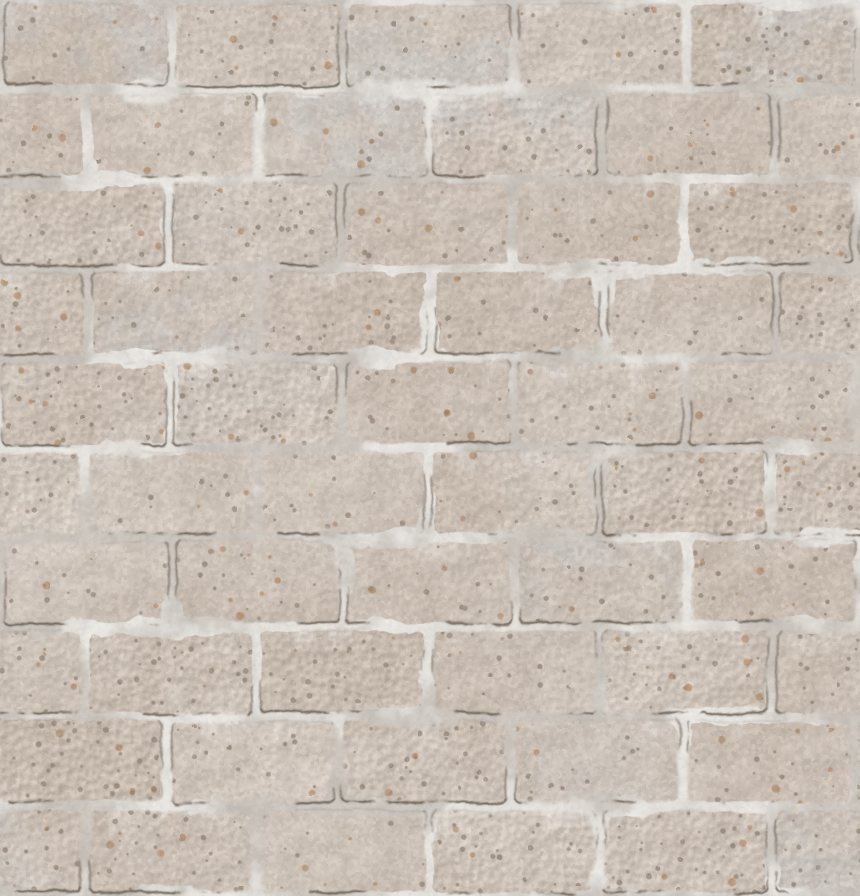
This texture is drawn by a Shadertoy shader. Its source:

```glsl
// Weathered pale block wall: ten courses of five blocks in running bond.
// Rounded-box distances shape the blocks, layered sines roughen and stain them,
// and cellular noise supplies the grit, pits and embossed surface.

const float COURSES = 10.0;
const float BLOCKS = 5.0;
const float BLOCK_PITCH = 1.92;            // lengths are in course heights
const vec2 HALF_BLOCK = vec2(0.905, 0.448);
const float CORNER = 0.05;
const float BOND_JITTER = 0.09;            // sideways drift of a course
const float EDGE_WOBBLE = 0.022;
const float SMEAR = 0.075;                 // mortar spread over block edges
const float RELIEF = 0.075;
const float GRAIN = 0.055;

const vec3 BLOCK_WARM = vec3(0.775, 0.725, 0.680);
const vec3 BLOCK_PALE = vec3(0.825, 0.788, 0.752);
const vec3 BLOCK_COOL = vec3(0.785, 0.768, 0.752);
const vec3 MORTAR_GREY = vec3(0.785, 0.762, 0.735);
const vec3 MORTAR_WHITE = vec3(0.895, 0.885, 0.868);
const vec3 CRACK = vec3(0.42, 0.37, 0.32);
const vec3 PIT = vec3(0.54, 0.48, 0.42);
const vec3 RUST = vec3(0.66, 0.50, 0.35);

float hash(vec2 p) {
    vec3 h = fract(p.xyx * 0.1031);
    h += dot(h, h.yzx + 33.33);
    return fract((h.x + h.y) * h.z);
}

// Layered, rotated sines, roughly -1 to 1
float waves(vec2 p) {
    float sum = 0.0, amp = 0.5;
    for (int i = 0; i < 6; i++) {
        p = mat2(0.8, 0.6, -0.6, 0.8) * p * 1.85 + 1.7;
        sum += amp * sin(p.x + 1.7 * sin(0.8 * p.y + 2.0 * sum));
        amp *= 0.62;
    }
    return sum;
}

// Cellular noise: distance to the nearest seed, and that seed's random value
vec2 cells(vec2 p) {
    vec2 base = floor(p), best = vec2(9.0, 0.0);
    for (int y = -1; y <= 1; y++)
    for (int x = -1; x <= 1; x++) {
        vec2 id = base + vec2(x, y);
        vec2 seed = id + vec2(hash(id), hash(id + 71.3));
        float dist = length(seed - p);
        if (dist < best.x) best = vec2(dist, hash(id + 19.7));
    }
    return best;
}

float roundBox(vec2 p, vec2 halfSize, float radius) {
    vec2 q = abs(p) - halfSize + radius;
    return length(max(q, 0.0)) + min(max(q.x, q.y), 0.0) - radius;
}

// Sparse round spots; density is the share of cells that hold one
float spots(vec2 p, float density, float radius, float blur) {
    vec2 c = cells(p);
    float present = step(1.0 - density, c.y);
    float size = radius * (0.5 + hash(vec2(c.y * 91.0, 3.0)));
    return present * (1.0 - smoothstep(size - blur, size + blur, c.x));
}

void mainImage(out vec4 fragColor, in vec2 fragCoord) {
    vec2 p = fragCoord / iResolution.xy * vec2(BLOCKS * BLOCK_PITCH, COURSES);
    float pixel = COURSES / iResolution.y;

    // Running bond with uneven edges
    vec2 w = p + EDGE_WOBBLE * vec2(waves(p * 3.0), waves(p * 3.0 + 40.0));
    float course = floor(w.y);
    float shift = 0.5 * mod(course + 1.0, 2.0)
                + BOND_JITTER * (hash(vec2(course, 7.0)) - 0.5);
    float along = w.x / BLOCK_PITCH + shift;
    vec2 id = vec2(mod(floor(along), BLOCKS), mod(course, COURSES));
    vec2 local = vec2((fract(along) - 0.5) * BLOCK_PITCH, fract(w.y) - 0.5);
    float tone = hash(id + 3.1), rough = hash(id + 11.7), cool = hash(id + 29.3);
    local += 0.03 * (vec2(rough, tone) - 0.5);

    // Block shape, partly hidden by smeared mortar
    float cloud = waves(p * 0.7 + 5.0);
    float patches = waves(p * 1.1 + 23.0);
    float edge = roundBox(local, HALF_BLOCK, CORNER);
    float d = edge + SMEAR * smoothstep(0.15, 0.9, patches);
    float soft = max(pixel, mix(0.012, 0.05, smoothstep(-0.4, 0.6, cloud)));
    float block = 1.0 - smoothstep(-soft, soft, d);

    // Block colour: per-block tone, pale clouds, cool stains, bleached tops
    vec3 face = mix(BLOCK_WARM, BLOCK_PALE,
                    clamp(0.2 + 0.4 * tone + 0.4 * cloud, 0.0, 1.0));
    float stain = smoothstep(-0.5, 0.6, patches);
    face = mix(face, BLOCK_COOL, smoothstep(0.7, 0.9, cool) * stain * 0.8);
    float bleach = smoothstep(0.1, 0.45, local.y)
                 * smoothstep(0.3, 0.9, waves(p * vec2(2.2, 0.5) + 61.0));
    face = mix(face, MORTAR_WHITE, 0.45 * bleach);

    // Embossed grit, lit from the upper left
    vec2 lightStep = vec2(-0.025, 0.035);
    float relief = cells(p * 11.0 + 0.3 * cloud).x
                 - cells((p + lightStep) * 11.0 + 0.3 * cloud).x;
    face += RELIEF * relief * (0.3 + rough);
    face += 0.025 * waves(p * 5.0 + 13.0);

    // Pits and rusty inclusions
    float blur = 9.0 * pixel;
    float pitting = spots(p * 9.0, 0.07 + 0.16 * rough, 0.2, blur);
    face = mix(face, PIT, 0.65 * pitting);
    face = mix(face, RUST, 0.6 * spots(p * 7.0 + 50.0, 0.035, 0.22, blur));

    // Mortar colour, then the two joined
    float whiteness = smoothstep(-0.45, 0.5, waves(p * 0.9 + 80.0));
    vec3 mortar = mix(MORTAR_GREY, MORTAR_WHITE, whiteness);
    mortar += 0.025 * waves(p * 4.0 + 31.0);
    vec3 colour = mix(mortar, face, block);

    // Broken shadow line, strongest below blocks
    float under = smoothstep(0.36, 0.43, -local.y);
    float side = smoothstep(0.84, 0.89, abs(local.x));
    float gap = exp(-pow((edge - 0.008) / max(0.017, pixel), 2.0));
    float broken = smoothstep(-0.05, 0.5, waves(p * 1.6 + 9.0));
    colour = mix(colour, CRACK, gap * broken * max(0.12, max(0.8 * under, 0.5 * side)));

    // Fine grain over everything
    colour += GRAIN * (cells(p * 24.0).y - 0.5) * mix(0.5, 1.0, block);
    fragColor = vec4(clamp(colour, 0.0, 1.0), 1.0);
}
```
